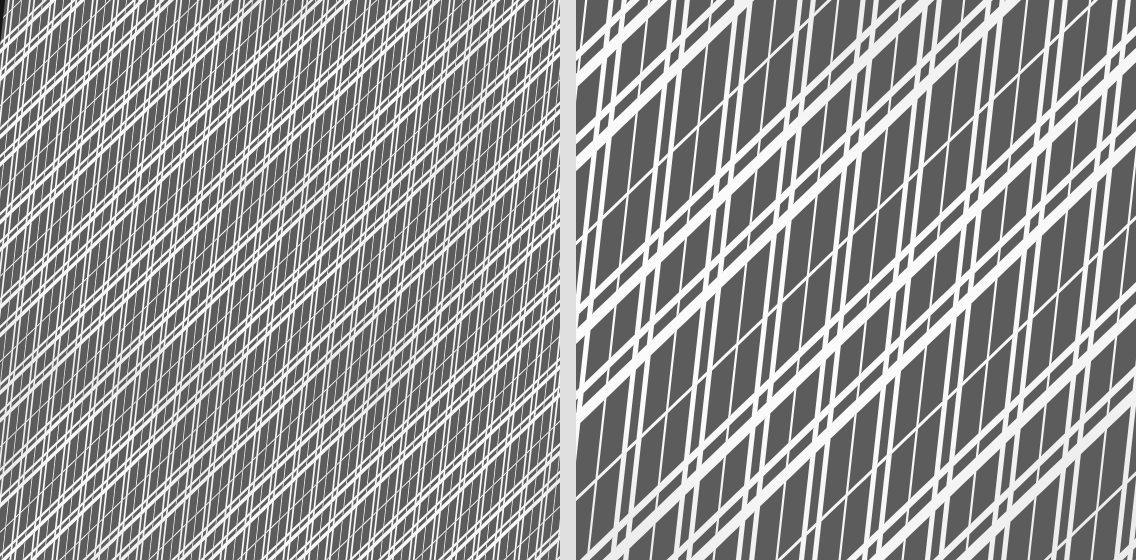
Left: the whole. Right: its middle third, enlarged.
Reproduce this pattern procedurally as a WebGL 2 fragment shader.

```glsl
#version 300 es
precision highp float;

uniform vec2 u_resolution;
out vec4 outColor;

const vec3 GROUND = vec3(0.36);
const vec3 THREAD = vec3(0.985);
const vec3 CORNER = vec3(0.08);

const float DIAGONAL_SLOPE = 0.96;
const float DIAGONAL_PERIOD = 0.1523;
const float DIAGONAL_START = 0.189;
const float STEEP_LEAN = 0.11;
const float STEEP_PERIOD = 0.0375;
const float STEEP_START = 0.0573;

float hash(vec2 cell) {
    vec3 q = fract(vec3(cell.xyx) * 0.1031);
    q += dot(q, q.yzx + 33.33);
    return fract((q.x + q.y) * q.z);
}

float valueNoise(vec2 p) {
    vec2 cell = floor(p);
    vec2 f = fract(p);
    f = f * f * (3.0 - 2.0 * f);
    float low = mix(hash(cell), hash(cell + vec2(1.0, 0.0)), f.x);
    float high = mix(hash(cell + vec2(0.0, 1.0)), hash(cell + vec2(1.0)), f.x);
    return mix(low, high, f.y);
}

// Coverage of a repeated line; center and width are fractions of the period.
float stripe(float coord, float period, float center, float width, float blur) {
    float phase = fract(coord / period - center + 0.5) - 0.5;
    float edge = (0.5 * width - abs(phase)) * period;
    return clamp(edge / blur + 0.5, 0.0, 1.0);
}

// One hairline, then two pairs of a medium and a broad line.
float diagonalLines(float coord, float period, float blur) {
    float lines = stripe(coord, period, 0.0, 0.016, blur);
    for (int i = 0; i < 2; i++) {
        float pairStart = 0.27 + 0.325 * float(i);
        lines = max(lines, stripe(coord, period, pairStart, 0.036, blur));
        lines = max(lines, stripe(coord, period, pairStart + 0.095, 0.057, blur));
    }
    return lines;
}

// A close pair with a hairline halfway to the next pair.
float steepLines(float coord, float period, float blur) {
    float lines = stripe(coord, period, 0.5, 0.035, blur);
    for (int i = 0; i < 2; i++) {
        float center = 0.21 * (float(i) - 0.5);
        lines = max(lines, stripe(coord, period, center, 0.082, blur));
    }
    return lines;
}

void main() {
    vec2 p = gl_FragCoord.xy / u_resolution;
    float pixel = 1.0 / min(u_resolution.x, u_resolution.y);
    float fromTop = 1.0 - p.y;

    // Skewed coordinates across the two line families
    float across = fromTop + DIAGONAL_SLOPE * p.x;
    float along = p.x + STEEP_LEAN * fromTop;
    float diagonalBlur = pixel * length(vec2(DIAGONAL_SLOPE, 1.0));
    float steepBlur = pixel * length(vec2(STEEP_LEAN, 1.0));

    float diagonal = diagonalLines(across - DIAGONAL_START, DIAGONAL_PERIOD, diagonalBlur);
    float steep = steepLines(along - STEEP_START, STEEP_PERIOD, steepBlur);

    // Faint uneven fading of the light lines
    float fade = smoothstep(0.5, 1.0, valueNoise(p * 6.0));
    vec3 thread = THREAD * (1.0 - 0.06 * fade);
    vec3 color = mix(GROUND, thread, max(diagonal, steep));

    // Dark sliver beyond the slanted top left edge
    float outside = clamp((0.009 - along) / steepBlur + 0.5, 0.0, 1.0);
    color = mix(color, CORNER, outside);

    outColor = vec4(color, 1.0);
}
```
